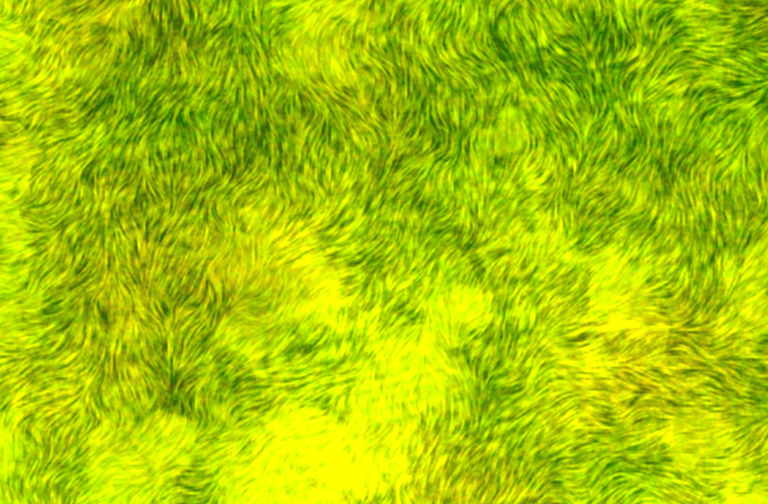
Write a Shadertoy shader that draws this texture.

```glsl
const vec3 OLIVE = vec3(0.43, 0.57, 0.02);
const vec3 LEMON = vec3(0.86, 0.95, 0.01);
const vec3 WARM_SHIFT = vec3(0.20, -0.10, 0.02);
const float BASE_TONE = 0.46;
const float PATCH_SCALE = 2.7;     // broad light and dark areas
const float PATCH_GAIN = 1.05;
const float MOTTLE_SCALE = 15.0;   // sponge marks
const float MOTTLE_GAIN = 0.95;
const float GRAIN_SCALE = 185.0;   // short bristle marks
const float GRAIN_STEP = 0.003;
const float GRAIN_GAIN = 2.1;
const int GRAIN_TAPS = 3;
const float DAB_SCALE = 8.0;       // thick yellow dabs
const float DAB_GAIN = 0.36;
const float BAND_X = 0.68;         // bright wandering column
const float BAND_WIDTH = 0.13;
const float BAND_GAIN = 0.34;
const float COMB_GAIN = 0.45;      // long parallel brush lines

float hash(vec2 cell) {
    uvec2 q = uvec2(ivec2(cell)) * uvec2(1597u, 3571u);
    uint n = (q.x ^ (q.y << 7)) * 747796u + q.y * 2891u;
    n = (n ^ (n >> 15)) * 277803u;
    n = (n ^ (n >> 13)) * 60493u;
    n ^= n >> 16;
    return float(n & 65535u) / 65535.0;
}

float noise(vec2 p) {
    vec2 i = floor(p), f = fract(p);
    f = f * f * (3.0 - 2.0 * f);
    return mix(mix(hash(i), hash(i + vec2(1, 0)), f.x),
               mix(hash(i + vec2(0, 1)), hash(i + vec2(1, 1)), f.x), f.y);
}

float fbm(vec2 p) {
    float sum = 0.0, amp = 0.5;
    for (int i = 0; i < 4; i++) {
        sum += amp * noise(p);
        p = mat2(1.6, 1.2, -1.2, 1.6) * p + 17.3;
        amp *= 0.5;
    }
    return sum / 0.9375;
}

// Fine noise averaged along the local stroke direction
float bristleGrain(vec2 p, vec2 dir) {
    float sum = 0.0;
    for (int i = -GRAIN_TAPS; i <= GRAIN_TAPS; i++) {
        sum += noise((p + dir * float(i) * GRAIN_STEP) * GRAIN_SCALE + 300.0);
    }
    return sum / float(2 * GRAIN_TAPS + 1) - 0.5;
}

// Sparse sweeps of curved, nearly horizontal lines
float combLines(vec2 p) {
    float bend = 0.25 * p.x + 0.05 * noise(p * 5.0 + 80.0);
    float lines = noise(vec2(p.x * 9.0, (p.y - bend) * 95.0) + 200.0) - 0.5;
    return lines * smoothstep(0.56, 0.70, fbm(p * 3.5 + 55.0));
}

void mainImage(out vec4 fragColor, in vec2 fragCoord) {
    vec2 p = fragCoord / iResolution.y;

    // Stroke direction drifts across the canvas
    float angle = 0.9 + 2.6 * (noise(p * 3.5 + 40.0) - 0.5)
                + 1.6 * (noise(p * 16.0 + 90.0) - 0.5);
    vec2 dir = vec2(cos(angle), sin(angle));
    float grain = bristleGrain(p, dir);

    // Broad lighting
    float patches = fbm(p * PATCH_SCALE + 11.0) - 0.5;
    float offset = (p.x - BAND_X - 0.45 * (fbm(p * 3.0 + 31.0) - 0.5)) / BAND_WIDTH;
    float band = exp(-offset * offset) * smoothstep(0.25, 0.65, fbm(p * 5.0 + 70.0));

    // Medium marks
    vec2 warp = vec2(noise(p * 38.0), noise(p * 38.0 + 60.0)) - 0.5;
    float mottle = fbm(p * MOTTLE_SCALE + 0.7 * warp + 120.0) - 0.5;
    float dabs = fbm(p * DAB_SCALE + 0.4 * warp + 150.0);
    dabs = smoothstep(0.56, 0.68, dabs + 0.35 * patches + 0.10 * band);

    float tone = BASE_TONE + PATCH_GAIN * patches + BAND_GAIN * band
               + MOTTLE_GAIN * mottle + DAB_GAIN * dabs
               + GRAIN_GAIN * grain * (1.0 - 0.4 * dabs)
               + COMB_GAIN * combLines(p);
    tone = clamp(tone, -0.45, 1.35);

    // Leaf green to ochre drift, broad and fine
    float warmth = fbm(p * 4.0 + 210.0) - 0.5
                 + 0.5 * (noise(p * 90.0 + 260.0) - 0.5);
    vec3 color = mix(OLIVE, LEMON, tone) + WARM_SHIFT * warmth;

    fragColor = vec4(clamp(color, 0.0, 1.0), 1.0);
}
```
